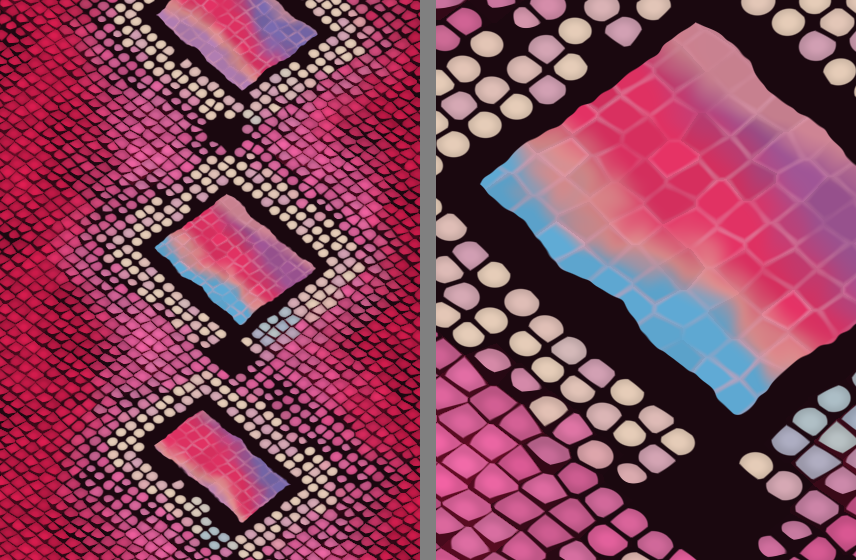
Left: the whole. Right: its middle third, enlarged.
Write a Shadertoy shader that draws this pattern.

```glsl
#define PITCH 0.0205
#define TILT 0.71
#define RISE 0.64
#define ROW_STEP 0.393
#define FIRST_ROW 0.17
#define SPINE_X 0.409
#define BORDER 0.026
#define BAND 0.062
#define INK vec3(0.10, 0.03, 0.06)
#define MAROON vec3(0.42, 0.05, 0.15)
#define CRIMSON vec3(0.77, 0.10, 0.28)
#define PINK vec3(0.85, 0.34, 0.57)

vec2 hash2(vec2 p) {
    vec3 a = fract(p.xyx * vec3(0.1031, 0.103, 0.0973));
    a += dot(a, a.yzx + 33.33);
    return fract((a.xx + a.yz) * a.zy);
}

// Layered sines, roughly -1 to 1
float ripple(vec2 p) {
    float sum = 0.0, amp = 0.55;
    for (int i = 0; i < 4; i++) {
        sum += amp * sin(p.x + 1.4 * sin(p.y * 0.8 + float(i)));
        p = mat2(1.2, 1.6, -1.6, 1.2) * p + 1.7;
        amp *= 0.55;
    }
    return sum;
}

// Nearest scale: its id, offset to its centre and distance to the border
void nearestScale(vec2 q, out vec2 id, out vec2 toCentre, out float edge) {
    float first = 9.0, second = 9.0;
    for (int y = -1; y <= 1; y++)
    for (int x = -1; x <= 1; x++) {
        vec2 cell = floor(q) + vec2(x, y);
        vec2 offset = cell + 0.5 + 0.3 * (hash2(cell) - 0.5) - q;
        float d = length(offset);
        if (d < first) {
            second = first;
            first = d;
            id = cell;
            toCentre = offset;
        } else second = min(second, d);
    }
    edge = 0.5 * (second - first);
}

// Chain of slanted boxes: local position, signed distance, row number
vec4 gemChain(vec2 p, mat2 toLocal) {
    vec4 best = vec4(0.0, 0.0, 9.0, 0.0);
    for (int i = -1; i < 4; i++) {
        float row = float(i);
        vec2 centre = vec2(SPINE_X + 0.014 * sin(1.6 * row - 1.0),
                           FIRST_ROW + ROW_STEP * row - 0.024 * mod(row, 2.0));
        vec2 local = toLocal * (p - centre);
        vec2 halfSize = vec2(0.103, min(0.054 + 0.028 * max(row, 0.0), 0.083));
        vec2 b = abs(local) - halfSize;
        float d = length(max(b, 0.0)) + min(max(b.x, b.y), 0.0);
        if (d < best.z) best = vec4(local, d, row);
    }
    return best;
}

// Watercolour wash running across each gem
vec3 gemColour(vec4 gem, vec2 p) {
    float across = gem.y + 0.016 * ripple(p * 28.0);
    float odd = mod(gem.w, 2.0);
    vec3 cool = mix(vec3(0.68, 0.48, 0.68), vec3(0.36, 0.64, 0.80), odd);
    vec3 violet = mix(vec3(0.46, 0.40, 0.66), vec3(0.60, 0.32, 0.56), odd);
    vec3 col = vec3(0.86, 0.19, 0.38);
    col = mix(col, violet, smoothstep(0.0, 0.06, across + 0.25 * gem.x));
    col = mix(col, vec3(0.84, 0.54, 0.54), smoothstep(-0.015, -0.045, across));
    col = mix(col, cool, smoothstep(-0.04, -0.064, across));
    return mix(col, vec3(0.86, 0.58, 0.56), 0.7 * smoothstep(0.055, 0.085, across - 0.2 * gem.x));
}

void mainImage(out vec4 fragColor, in vec2 fragCoord) {
    vec2 p = (fragCoord - 0.5 * iResolution.xy) / iResolution.y + vec2(0.375, 0.5);
    float pixel = 1.0 / iResolution.y, soft = pixel / PITCH;
    mat2 axes = mat2(cos(TILT), -sin(TILT), cos(RISE), sin(RISE));
    mat2 toLocal = inverse(axes);

    // Scale lattice with a slight sway
    vec2 swayed = p + 0.005 * vec2(sin(p.y * 17.0), sin(p.x * 14.0 + p.y * 5.0));
    vec2 id, toCentre;
    float edge;
    nearestScale(toLocal * swayed / PITCH, id, toCentre, edge);
    vec2 lift = axes * toCentre;
    vec2 centre = swayed + lift * PITCH;
    vec2 rnd = hash2(id + 71.0);

    // Zones: open side fields, dark patches, pale bands, knots
    vec4 home = gemChain(centre, toLocal);
    float side = abs(centre.x - SPINE_X);
    float phase = (centre.y - FIRST_ROW) / ROW_STEP;
    float wave = cos(6.2832 * phase);
    float patches = ripple(centre * 24.0);
    float open = smoothstep(-0.06, 0.06, side - 0.185 - 0.095 * wave + 0.035 * patches);
    float gloom = smoothstep(0.1, 1.0, ripple(centre * 19.0 + 4.0) + 0.5 * wave);
    open *= 1.0 - 0.8 * gloom;
    float pale = smoothstep(BAND + 0.025, BAND, home.z + 0.02 * (rnd.x - 0.5));
    vec2 toKnot = vec2(side, (fract(phase) - 0.5) * ROW_STEP);
    float present = step(BORDER, home.z) * step(0.04, abs(toKnot.x) + abs(toKnot.y));

    // Scale outline: rounded on ink, crescent gaps in the open fields
    float below = smoothstep(-0.1, 0.4, lift.y + 0.25 * lift.x);
    float gap = mix(0.07, 0.01 + 0.23 * below * (0.35 + rnd.y) * (1.0 - 0.5 * patches), open);
    float radius = mix(0.41 + 0.08 * rnd.x, 0.85, open);
    float outline = min(radius - length(toCentre), edge - gap);
    float worn = step(0.66 + 0.34 * pale, rnd.y) * (1.0 - open);
    outline -= worn * 0.28 * smoothstep(-0.25, 0.3, lift.y + 0.4 * lift.x);
    float scale = present * smoothstep(-soft, soft, outline);

    // Scale and ground colours
    float heat = smoothstep(0.16, 0.29, side + 0.06 * ripple(centre * 13.0 + 2.0) - 0.02 * wave);
    vec3 skin = mix(PINK, CRIMSON, heat) * (0.92 + 0.16 * rnd.x + 0.08 * patches);
    skin = mix(skin, vec3(0.76, 0.50, 0.64), 0.7 * smoothstep(0.17, 0.1, home.z) * rnd.y);
    vec3 cream = mix(vec3(0.90, 0.80, 0.72), vec3(0.82, 0.62, 0.70), smoothstep(0.4, 1.0, rnd.x));
    float chill = smoothstep(0.2, 0.9, ripple(centre * 15.0 + 1.0)) * step(home.y, 0.0);
    cream = mix(cream, vec3(0.58, 0.72, 0.80), 0.7 * chill);
    skin = mix(skin, cream, pale);
    skin *= 1.0 - 0.12 * smoothstep(0.1, 0.5, length(toCentre));
    vec3 ground = mix(INK, MAROON, clamp(open * (0.4 + 0.55 * patches), 0.0, 0.9));
    vec3 col = mix(ground, skin, scale);

    // Gems with a faint pale net
    vec4 gem = gemChain(p, toLocal);
    vec3 wash = gemColour(gem, p);
    float net = 1.0 - smoothstep(0.01, 0.09 + soft, edge);
    wash = mix(wash, vec3(0.85, 0.60, 0.68), net * (0.3 + 0.25 * ripple(p * 60.0)));
    wash *= 0.95 + 0.1 * rnd.x;
    float rim = gem.z + 0.0045 * ripple(p * 55.0);
    col = mix(col, wash, smoothstep(pixel, -pixel, rim));
    fragColor = vec4(clamp(col, 0.0, 1.0), 1.0);
}
```
